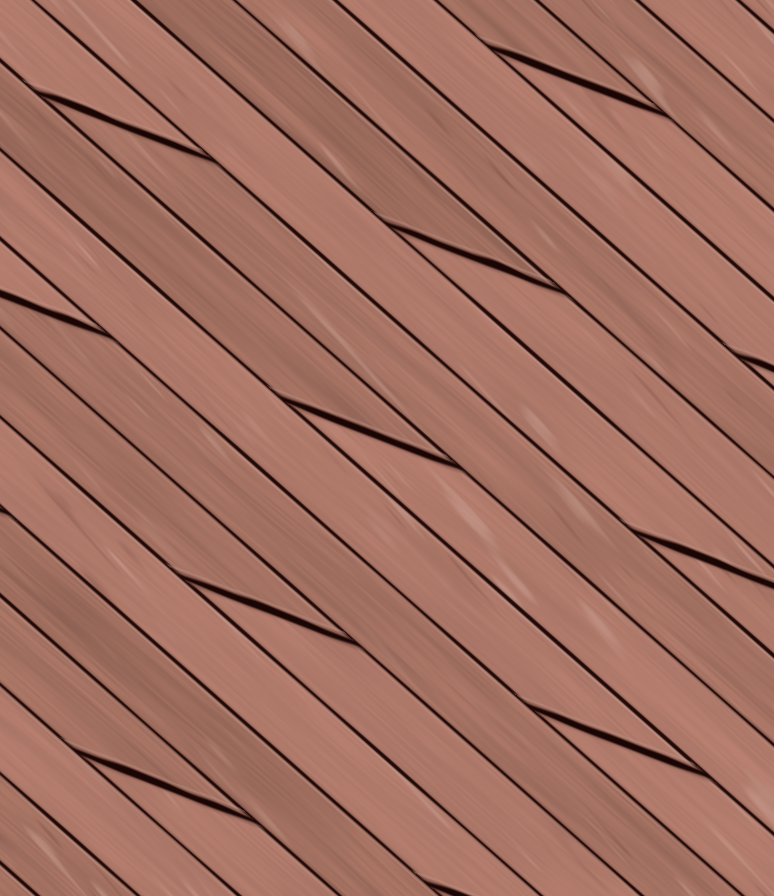
Reproduce this texture procedurally as a Shadertoy shader.

```glsl
// Lengths are in canvas heights, with y measured downwards
const float SLOPE = 0.885;        // fall of the plank seams
const float JOINT_SLOPE = 0.385;  // fall of the butt joints
const float SPACING = 0.0995;     // vertical distance between seams
const float FIRST_SEAM = -0.530;  // seam height at the left edge
const float BOARD = 0.943;        // horizontal length of one board
const float STAGGER = 0.276;      // joint shift from plank to plank
const float FIRST_JOINT = -1.241; // joint position on plank zero
const float SEAM_HALF = 0.0017;
const float JOINT_HALF = 0.0036;
const float SOFT = 0.0012;

const vec3 WOOD = vec3(0.70, 0.485, 0.425);
const vec3 WEATHERED = vec3(0.61, 0.42, 0.36);
const vec3 PALE = vec3(0.80, 0.64, 0.59);
const vec3 BROWN = vec3(0.43, 0.27, 0.23);
const vec3 GAP = vec3(0.10, 0.02, 0.01);

float hash(vec2 p) {
    return fract(sin(dot(p, vec2(127.1, 311.7))) * 43758.5453);
}

float noise(vec2 p) {
    vec2 i = floor(p), f = fract(p);
    f = f * f * (3.0 - 2.0 * f);
    return mix(mix(hash(i), hash(i + vec2(1, 0)), f.x),
               mix(hash(i + vec2(0, 1)), hash(i + vec2(1, 1)), f.x), f.y);
}

// Coverage of a soft line at distance d
float line(float d, float halfWidth, float soft) {
    return 1.0 - smoothstep(halfWidth - soft, halfWidth + soft, abs(d));
}

void mainImage(out vec4 fragColor, in vec2 fragCoord) {
    float pixel = 1.0 / iResolution.y;
    float soft = max(SOFT, 0.75 * pixel);
    vec2 p = fragCoord * pixel;
    p.y = 1.0 - p.y;

    // Plank row and signed distance to the nearest seam
    float row = (p.y - SLOPE * p.x - FIRST_SEAM) / SPACING;
    float plank = floor(row);
    float seam = floor(row + 0.5);
    float seamDist = (row - seam) * SPACING / length(vec2(1.0, SLOPE));

    // Slanted joints, staggered from plank to plank
    float skew = 1.0 / (SLOPE - JOINT_SLOPE);
    float offset = (row - plank - 0.5) * SPACING;
    float q = (p.x + skew * offset - FIRST_JOINT - STAGGER * plank) / BOARD;
    float joint = floor(q + 0.5);
    float jointDist = (q - joint) * BOARD / length(vec2(1.0 - skew * SLOPE, skew));

    // Board identity; weathered boards recur every third plank
    float column = floor(q) + floor(plank / 3.0);
    float id = hash(vec2(plank, floor(q)) + 3.7);
    bool aged = mod(plank, 3.0) != 1.0 && mod(column, 2.0) == 1.0;
    float wear = aged ? 0.5 + 0.4 * id : 0.22 * id;

    // Grain stretched along the board, with a gentle wander
    vec2 along = normalize(vec2(1.0, SLOPE));
    vec2 g = vec2(dot(p, along), dot(p, vec2(-along.y, along.x)));
    g.y += 0.008 * (noise(g * vec2(5.0, 14.0) + id * 40.0) - 0.5);
    vec2 shift = vec2(id * 37.0, id * 91.0);
    float fine = noise(g * vec2(14.0, 380.0) + shift);
    float broad = noise(g * vec2(4.0, 75.0) + shift);
    float patches = noise(g * vec2(6.0, 22.0) + shift);
    // Scuffs cross the grain at a slight angle
    vec2 scuffPos = vec2(g.x, g.y - 0.12 * g.x);
    float scuff = noise(scuffPos * vec2(11.0, 130.0) + shift);

    vec3 col = mix(WOOD, WEATHERED, wear);
    col *= 1.0 + (0.05 + 0.07 * wear) * (fine - 0.5) + (0.04 + 0.11 * wear) * (broad - 0.5);
    col = mix(col, WEATHERED, 0.55 * smoothstep(0.62, 0.95, patches * 0.6 + broad * 0.4));
    col = mix(col, PALE, 0.5 * smoothstep(0.72, 1.0, scuff) * smoothstep(0.35, 0.75, patches));
    col = mix(col, BROWN, 0.3 * smoothstep(0.8, 1.0, 1.0 - scuff) * smoothstep(0.5, 0.8, patches));

    // Pale bevel and dark gap along each seam
    float run = noise(vec2(g.x * 9.0, seam * 7.3));
    float bevel = line(seamDist - 0.0038, 0.0010, soft) * (0.25 + 0.75 * run);
    col = mix(col, PALE, 0.75 * bevel);
    col = mix(col, BROWN, 0.45 * line(seamDist, 0.0030, 0.0022));
    float seamHalf = SEAM_HALF * (0.65 + 0.6 * run);
    col = mix(col, GAP, 0.95 * line(seamDist, seamHalf, soft));

    // Joint gap: soft shadow, uneven core, tapered at both ends
    float taper = 1.0 - 0.45 * smoothstep(0.25, 0.5, abs(row - plank - 0.5));
    float ragged = noise(vec2(row * 6.0, joint * 5.0 + plank)) - 0.5;
    float d = jointDist + 0.0016 * ragged;
    col = mix(col, PALE, 0.4 * line(d + 0.0065, 0.0012, 0.0015));
    col = mix(col, BROWN, 0.6 * line(d, JOINT_HALF * 1.4, 0.0030));
    col = mix(col, GAP, line(d, JOINT_HALF * taper * (1.0 + 0.3 * ragged), 1.4 * soft));

    fragColor = vec4(col, 1.0);
}
```
